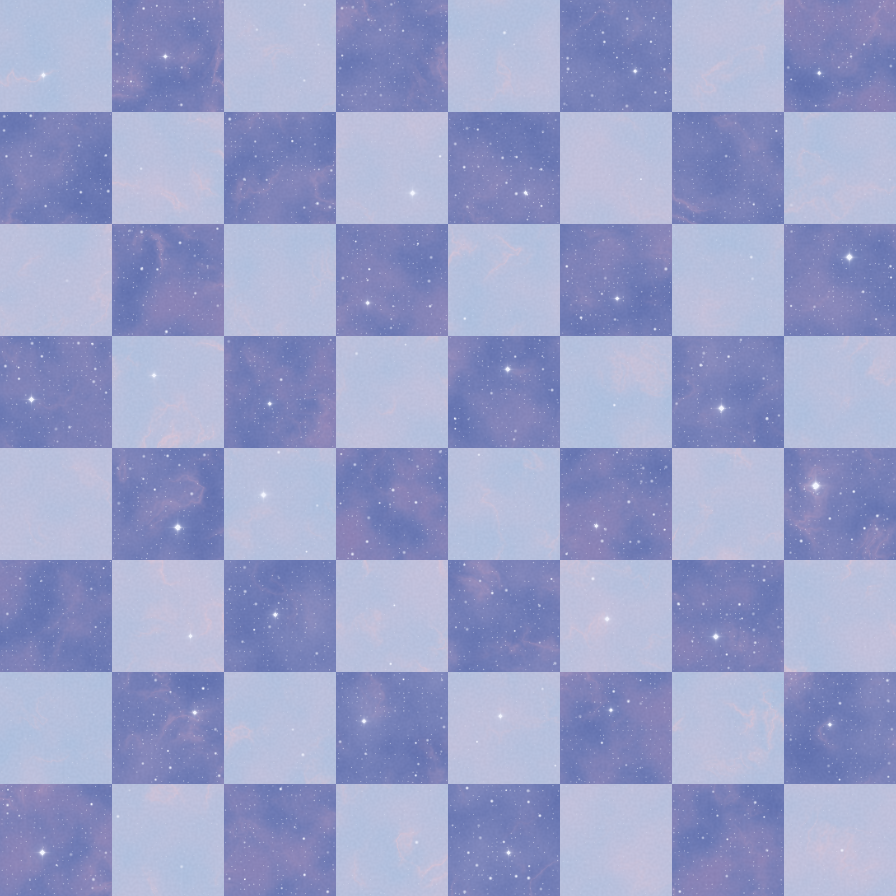
A Shadertoy shader for this pattern:

```glsl
// Checkerboard of pale sky and deep starry nebula squares, eight by eight, tiling.

const float CELLS = 8.0;
const float TAU = 6.2831853;

float hash(vec2 p) {
    uvec2 k = uvec2(ivec2(floor(p))) * uvec2(1597334673u, 3812015801u);
    uint n = (k.x ^ k.y) * 2246822519u;
    n ^= n >> 15;
    n *= 1597334673u;
    n ^= n >> 13;
    return float(n >> 8) / 16777216.0;
}

vec2 hash2(vec2 p) {
    return vec2(hash(p + vec2(71.0, 13.0)), hash(p + vec2(29.0, 97.0)));
}

float cornerSlope(vec2 lattice, vec2 offset) {
    float angle = TAU * hash(lattice);
    return dot(vec2(cos(angle), sin(angle)), offset);
}

float gradientNoise(vec2 p) {
    vec2 i = floor(p), f = p - i;
    vec2 u = f * f * f * (f * (f * 6.0 - 15.0) + 10.0);
    vec2 e = vec2(1.0, 0.0);
    float low = mix(cornerSlope(i, f), cornerSlope(i + e.xy, f - e.xy), u.x);
    float high = mix(cornerSlope(i + e.yx, f - e.yx), cornerSlope(i + e.xx, f - e.xx), u.x);
    return mix(low, high, u.y);
}

float fbm(vec2 p) {
    float sum = 0.0, amplitude = 1.0;
    for (int i = 0; i < 5; i++) {
        sum += amplitude * gradientNoise(p);
        p = mat2(1.6, 1.2, -1.2, 1.6) * p + 19.3;
        amplitude *= 0.5;
    }
    return sum;
}

// Thin glowing strands along the zero lines of warped noise
float filaments(vec2 p, float sharpness) {
    vec2 warp = vec2(fbm(p + 7.7), fbm(p + 31.4));
    float strand = exp(-sharpness * abs(fbm(p + 0.45 * warp)));
    return strand * smoothstep(-0.15, 0.4, gradientNoise(p * 1.3 + 53.6));
}

// Round stars, at most one in each square of a grid inside the cell
float starField(vec2 q, vec2 seed, float grid, float density, float radius) {
    vec2 g = q * grid;
    vec2 key = floor(g) + seed;
    vec2 centre = 0.3 + 0.4 * hash2(key);
    float size = radius * mix(0.6, 1.0, hash(key + 211.0));
    float d = length(fract(g) - centre) / grid;
    float shine = mix(0.35, 1.0, hash(key + 307.0));
    return step(hash(key), density) * shine * smoothstep(size, 0.0, d);
}

// One bright star with a halo and four rays
float flareStar(vec2 d, float size) {
    vec2 a = abs(d) / size;
    float r = length(a);
    float core = exp(-r * r * 900.0);
    float halo = 0.35 * exp(-r * 17.0);
    float rays = exp(-a.x * 110.0 - a.y * 20.0) + exp(-a.y * 110.0 - a.x * 20.0);
    return (core + halo + 0.7 * rays) * smoothstep(0.24, 0.1, length(d));
}

// 1 in dark squares, 0 in pale ones, with smoothed borders
float checker(vec2 p, float halfPixel) {
    vec2 s = clamp(sin(p * TAU * 0.5) / (TAU * 0.5 * halfPixel), -1.0, 1.0);
    return 0.5 + 0.5 * s.x * s.y;
}

vec3 paleSky(float cloud, float strand, float warmth) {
    vec3 c = mix(vec3(0.68, 0.75, 0.87), vec3(0.76, 0.755, 0.86), clamp(cloud + warmth, 0.0, 1.0));
    return mix(c, vec3(0.87, 0.77, 0.83), 0.75 * strand);
}

vec3 deepSky(float cloud, float strand, float warmth) {
    vec3 c = mix(vec3(0.39, 0.45, 0.69), vec3(0.52, 0.55, 0.75), cloud);
    c = mix(c, vec3(0.55, 0.51, 0.71), warmth * smoothstep(0.2, 0.9, cloud));
    return mix(c, vec3(0.72, 0.61, 0.75), 0.6 * strand);
}

void mainImage(out vec4 fragColor, in vec2 fragCoord) {
    vec2 p = fragCoord / iResolution.xy * CELLS;
    vec2 id = mod(floor(p), CELLS);
    vec2 q = fract(p);
    vec2 seed = id * vec2(137.0, 173.0) + 11.0;
    float dark = checker(p, 0.5 * CELLS / iResolution.y);

    // Every square has its own clouds and its own strength of pink
    float warmth = hash(seed + 5.0);
    float cloud = clamp(0.45 + 0.65 * fbm(q * 1.7 + seed), 0.0, 1.0);
    float strand = filaments(q * 1.5 + seed + 40.5, mix(13.0, 8.0, dark));
    strand *= mix(0.35, 1.0, hash(seed + 9.0));
    vec3 colour = mix(paleSky(cloud, strand, 0.5 * warmth - 0.2),
                      deepSky(cloud, strand, warmth), dark);

    // Fine grain
    colour += 0.022 * gradientNoise(q * 38.0 + seed);

    // Dust, small stars and a few bright flares
    float stars = starField(q, seed + 400.0, 24.0, mix(0.1, 0.3, dark), 0.012) * mix(0.25, 0.5, dark);
    stars += starField(q, seed + 600.0, 9.0, mix(0.015, 0.14, dark), 0.023);
    float size = mix(0.4, 1.0, pow(hash(seed + 17.0), 5.0));
    float present = step(hash(seed + 23.0), mix(0.12, 0.65, dark));
    stars += present * flareStar(q - mix(vec2(0.25), vec2(0.75), hash2(seed)), size);
    colour = mix(colour, vec3(0.95, 0.96, 1.0), clamp(stars, 0.0, 1.0));

    fragColor = vec4(colour, 1.0);
}
```
